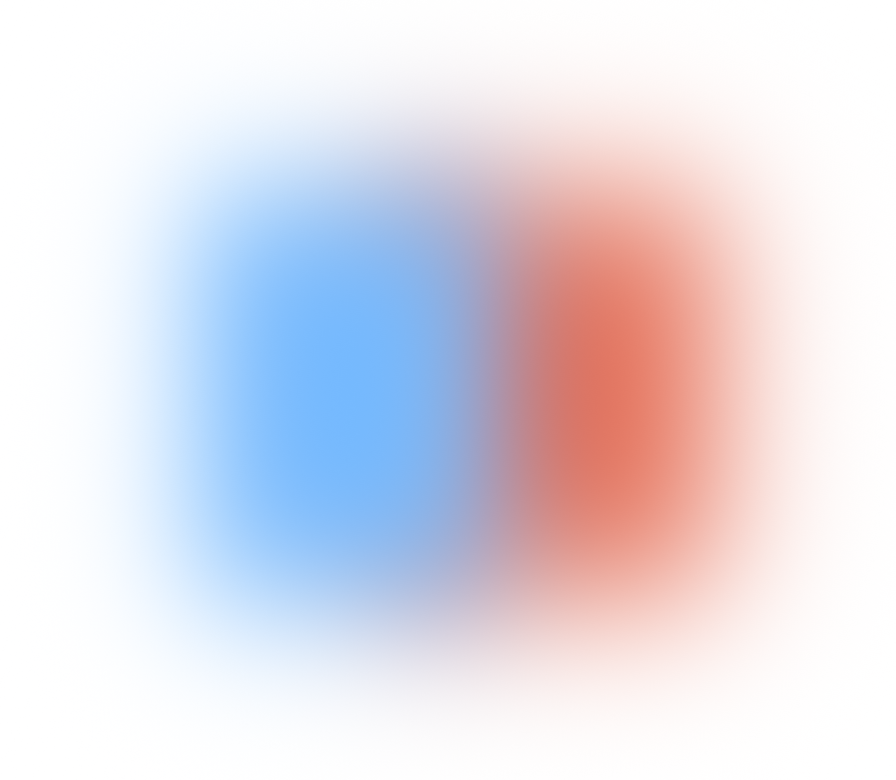
Write a WebGL 2 fragment shader that draws this background.

```glsl
#version 300 es
precision highp float;
// Two soft glows on white: a blue one on the left laid over a red one on the right.
// Each glow is a box blurred by a Gaussian, found in closed form as a product
// of smooth edge profiles, then blended over what lies below it.

#define BLUE_CENTER vec2(-0.1285, -0.0045)
#define BLUE_HALF   vec2(0.1945, 0.265)
#define BLUE_BLUR   vec2(0.081, 0.090)
#define RED_CENTER  vec2(0.123, -0.005)
#define RED_HALF    vec2(0.218, 0.254)
#define RED_BLUR    vec2(0.090, 0.097)
#define BLUE        vec3(0.45, 0.725, 1.0)
#define RED         vec3(0.895, 0.41, 0.31)
#define PAPER       vec3(1.0)
#define GRAIN       0.004

uniform vec2 u_resolution;
out vec4 fragColor;

float hash(vec2 p) {
  return fract(sin(dot(p, vec2(127.1, 311.7))) * 43758.5453);
}

// Cumulative normal distribution, logistic approximation
vec2 gaussianEdge(vec2 z) {
  z = clamp(z, -5.0, 5.0);
  return 1.0 / (1.0 + exp(-z * (1.596 + 0.0713 * z * z)));
}

// Coverage of a box with the given half size after a Gaussian blur
float blurredBox(vec2 p, vec2 halfSize, vec2 blur) {
  vec2 profile = gaussianEdge((p + halfSize) / blur)
               - gaussianEdge((p - halfSize) / blur);
  return profile.x * profile.y;
}

void main() {
  // Centred coordinates, one unit per canvas height
  vec2 p = (gl_FragCoord.xy - 0.5 * u_resolution) / u_resolution.y;

  // Red glow first, blue glow on top
  vec3 color = PAPER;
  color = mix(color, RED, blurredBox(p - RED_CENTER, RED_HALF, RED_BLUR));
  color = mix(color, BLUE, blurredBox(p - BLUE_CENTER, BLUE_HALF, BLUE_BLUR));

  // Faint grain hides banding in the long gradients
  color += GRAIN * (hash(gl_FragCoord.xy) - 0.5);
  fragColor = vec4(clamp(color, 0.0, 1.0), 1.0);
}
```
